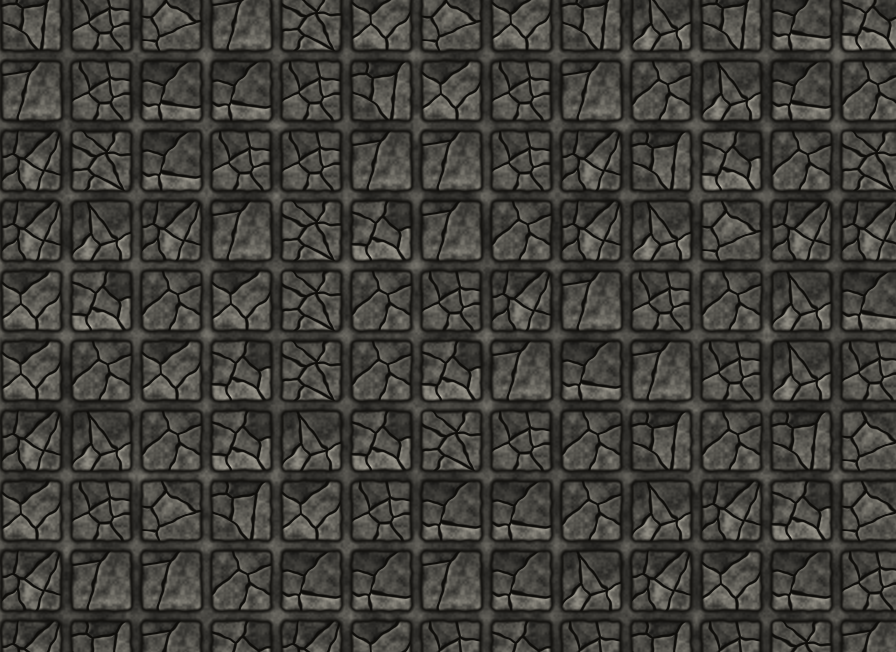
This texture is drawn by a Shadertoy shader. Its source:

```glsl
const float TILES_ACROSS = 12.8;
const vec2 GRID_OFFSET = vec2(0.95, 0.517);  // first joint, in tiles
const float VARIANTS = 11.0;                // different stone layouts
const float FACE_HALF = 0.435;              // half width of a tile face
const float FACE_ROUND = 0.08;
const float SEED_STEP = 0.29;
const float SEED_JITTER = 0.27;
const float SKIP_CHANCE = 0.32;             // missing seeds leave larger stones
const float CRACK_WIDTH = 0.014;
const float BEVEL_WIDTH = 0.075;
const vec2 LIGHT_DIR = vec2(-0.55, 0.83);
const vec3 STONE_TINT = vec3(1.02, 1.0, 0.93);
const vec3 CRACK_COLOR = vec3(0.055, 0.05, 0.04);

float hash(vec2 p) {
    vec3 q = fract(p.xyx * 0.1031);
    q += dot(q, q.yzx + 33.33);
    return fract((q.x + q.y) * q.z);
}

float noise(vec2 p) {
    vec2 i = floor(p), f = fract(p);
    f = f * f * (3.0 - 2.0 * f);
    return mix(mix(hash(i), hash(i + vec2(1, 0)), f.x),
               mix(hash(i + vec2(0, 1)), hash(i + vec2(1, 1)), f.x), f.y);
}

float grain(vec2 p) {
    return 0.45 * noise(p * 7.0) + 0.33 * noise(p * 15.0 + 9.0) + 0.22 * noise(p * 31.0 + 21.0);
}

float roundedBox(vec2 p, float halfSize, float radius) {
    vec2 q = abs(p) - halfSize + radius;
    return length(max(q, 0.0)) + min(max(q.x, q.y), 0.0) - radius;
}

// Seed position in xy, a random value in z, 1 in w if the stone exists
vec4 stoneSeed(int index, float variant) {
    vec2 slot = vec2(index % 3, index / 3) - 1.0;
    vec2 key = slot + vec2(variant * 17.0 + 40.0, variant * 5.0 + 13.0);
    vec2 jitter = vec2(hash(key), hash(key + 71.0)) - 0.5;
    float present = index == 4 ? 1.0 : step(SKIP_CHANCE, hash(key + 133.0));
    return vec4(slot * SEED_STEP + jitter * SEED_JITTER, hash(key + 207.0), present);
}

// Distance to the nearest crack, random value of the stone, edge direction
vec4 stones(vec2 p, float variant) {
    vec4 nearest = vec4(0.0);
    float best = 9.0;
    int owner = 0;
    for (int i = 0; i < 9; i++) {
        vec4 seed = stoneSeed(i, variant);
        float d = length(p - seed.xy) + 9.0 * (1.0 - seed.w);
        if (d < best) { best = d; nearest = seed; owner = i; }
    }
    float border = 9.0;
    vec2 edgeDir = vec2(0.0);
    for (int i = 0; i < 9; i++) {
        vec4 seed = stoneSeed(i, variant);
        if (i == owner || seed.w < 0.5) continue;
        vec2 dir = normalize(seed.xy - nearest.xy);
        float d = dot(0.5 * (seed.xy + nearest.xy) - p, dir);
        if (d < border) { border = d; edgeDir = dir; }
    }
    return vec4(border, nearest.z, edgeDir);
}

void mainImage(out vec4 fragColor, in vec2 fragCoord) {
    float pixel = TILES_ACROSS / iResolution.x;
    vec2 grid = fragCoord * pixel - GRID_OFFSET;
    vec2 cell = floor(grid);
    vec2 local = fract(grid) - 0.5;
    float variant = floor(hash(cell + 57.0) * VARIANTS);

    // Stone face with slightly wavy cracks
    vec2 facePos = local + variant * 3.7 + 20.0;
    vec2 warp = vec2(noise(facePos * 9.0), noise(facePos * 9.0 + 50.0)) - 0.5;
    vec4 stone = stones(local + warp * 0.05, variant);
    float face = roundedBox(local + warp * 0.025, FACE_HALF, FACE_ROUND);
    float rough = grain(facePos);

    float tone = mix(0.25, 0.37, stone.y) - 0.17 * local.y;
    tone *= 0.35 + 1.3 * rough;
    float rim = 1.0 - smoothstep(0.02, BEVEL_WIDTH, stone.x);
    tone += rim * (0.04 + 0.10 * dot(stone.zw, LIGHT_DIR));
    float solid = smoothstep(CRACK_WIDTH - pixel * 0.5, CRACK_WIDTH + pixel * 1.2, stone.x);
    solid *= 1.0 - smoothstep(-0.055, 0.0, face);
    vec3 color = mix(CRACK_COLOR, STONE_TINT * max(tone, 0.06), solid);

    // Worn joints, brightest where they cross
    vec2 toCorner = 0.5 - abs(local);
    float crossing = exp(-dot(toCorner, toCorner) * 50.0);
    float wear = noise(grid * 1.7 + 80.0);
    float jointTone = 0.17 + 0.08 * wear + 0.14 * crossing;
    jointTone *= 0.55 + 0.9 * grain(grid + 30.0);
    float joint = smoothstep(-0.025, 0.05, face);
    color = mix(color, STONE_TINT * jointTone, joint);

    fragColor = vec4(clamp(color, 0.0, 1.0), 1.0);
}
```
